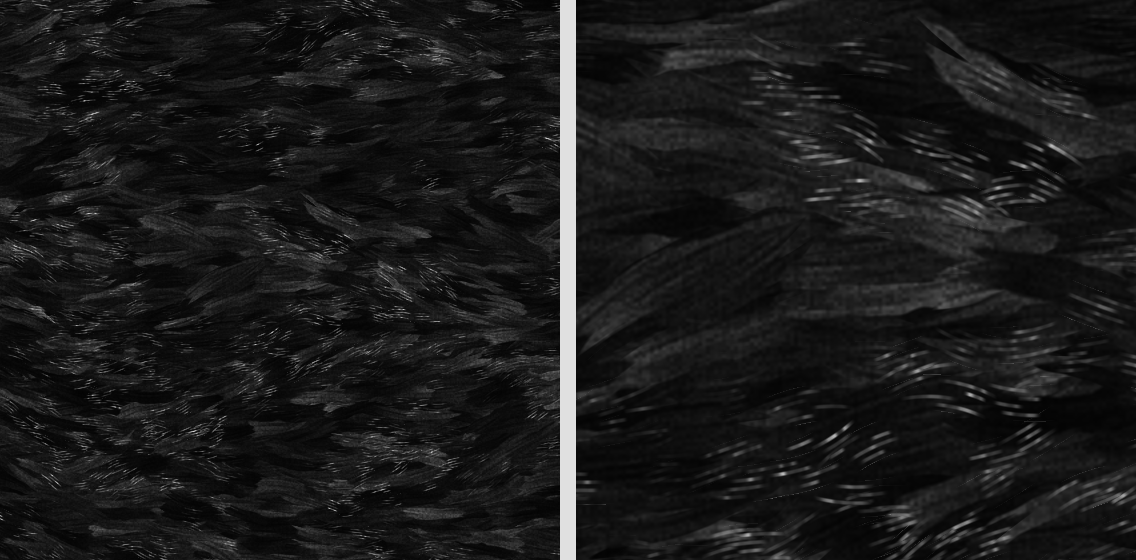
Left, the full canvas; right, a detail of the centre.
Reproduce this texture procedurally as a Shadertoy shader.

```glsl
const int STROKE_LAYERS = 7;
const int GLINT_LAYERS = 3;
const vec2 STROKE_CELL = vec2(0.12, 0.07);
const vec2 STROKE_LENGTH = vec2(0.045, 0.098);   // half length, min and max
const vec2 STROKE_WIDTH = vec2(0.008, 0.021);    // half width, min and max
const vec2 GLINT_CELL = vec2(0.075, 0.042);
const vec2 GLINT_SIZE = vec2(0.034, 0.011);
const float GLINT_SPACING = 0.0048;
const float GLINT_LEVEL = 0.62;
const float DARK_TONE = 0.03;
const float LIGHT_TONE = 0.18;
const float FLOW_SWING = 0.85;
const float ANGLE_JITTER = 0.5;
const vec2 BRISTLE_SCALE = vec2(22.0, 330.0);
const float GRAIN_SCALE = 420.0;

float hash(vec2 p) {
    return fract(sin(dot(p, vec2(127.1, 311.7))) * 43758.5453);
}

float noise(vec2 p) {
    vec2 cell = floor(p), f = fract(p);
    f = f * f * (3.0 - 2.0 * f);
    return mix(mix(hash(cell), hash(cell + vec2(1, 0)), f.x),
               mix(hash(cell + vec2(0, 1)), hash(cell + vec2(1, 1)), f.x), f.y);
}

vec2 rotate(vec2 p, float angle) {
    float c = cos(angle), s = sin(angle);
    return vec2(c * p.x + s * p.y, c * p.y - s * p.x);
}

float flowAngle(vec2 p) {
    return FLOW_SWING * (noise(p * vec2(6.0, 9.0) + 3.7) - 0.5);
}

float bristles(vec2 p, float seed) {
    vec2 q = p * BRISTLE_SCALE + seed * 57.0;
    return 0.65 * noise(q) + 0.35 * noise(q * vec2(0.8, 0.4) + 19.0);
}

// Tone and coverage of one dry brush stroke centred on the origin
vec2 brushStroke(vec2 p, vec2 seed) {
    float halfLength = mix(STROKE_LENGTH.x, STROKE_LENGTH.y, hash(seed + 1.3));
    float halfWidth = mix(STROKE_WIDTH.x, STROKE_WIDTH.y, hash(seed + 2.1));
    if (hash(seed + 3.9) < 0.5) p.x = -p.x;
    p.y += (hash(seed + 4.7) - 0.5) * 5.0 * p.x * p.x;
    vec2 q = p / vec2(halfLength, halfWidth);
    if (abs(q.x) > 1.0 || abs(q.y) > 1.0) return vec2(0.0);

    float variety = hash(seed + 5.3);
    p.y += 0.25 * (variety - 0.5) * p.x;
    float bristle = bristles(p, variety);
    float ragged = noise(vec2(p.y * 230.0, variety * 91.0));
    float ends = 1.0 - smoothstep(0.9, 1.0, abs(q.x) + 0.4 * ragged);
    float sides = 1.0 - smoothstep(0.8, 1.0, abs(q.y) + 0.35 * noise(vec2(p.x * 70.0, variety * 37.0)));
    float tail = smoothstep(-1.0, -0.1, q.x + 0.6 * (bristle - 0.5));

    float level = hash(seed + 6.1);
    float tone = mix(DARK_TONE, LIGHT_TONE, level * level);
    tone *= (0.35 + 1.3 * bristle) * (0.85 + 0.45 * smoothstep(-0.2, 0.8, q.x));
    return vec2(tone, ends * sides * mix(0.3, 1.0, tail));
}

// Cluster of fine, broken bright hairs
float glintCluster(vec2 p, vec2 seed) {
    p.y += (hash(seed + 1.7) - 0.5) * 14.0 * p.x * p.x;
    vec2 q = p / GLINT_SIZE;
    if (abs(q.x) > 1.0 || abs(q.y) > 1.0) return 0.0;
    float row = floor(p.y / GLINT_SPACING);
    vec2 rowSeed = seed + row * 0.37;
    float across = abs(fract(p.y / GLINT_SPACING) - 0.5);
    float line = 1.0 - smoothstep(0.08, 0.36, across);
    float centre = (hash(rowSeed + 2.9) - 0.5) * 0.9;
    float reach = mix(0.2, 0.55, hash(rowSeed + 4.3));
    float along = 1.0 - smoothstep(0.4 * reach, reach, abs(q.x - centre));
    float spark = noise(vec2(p.x * 260.0, row * 7.3) + seed);
    float strength = mix(0.3, 1.0, hash(rowSeed + 5.9));
    return line * along * strength * mix(0.25, 1.3, spark * spark);
}

void mainImage(out vec4 fragColor, in vec2 fragCoord) {
    vec2 uv = fragCoord / iResolution.y;

    // Streaked ground
    float tone = 0.07 * (0.35 + 1.3 * bristles(rotate(uv, 0.1), 0.4));

    // Overlapping strokes
    for (int layer = 0; layer < STROKE_LAYERS; layer++) {
        vec2 shift = float(layer) * vec2(0.371, 0.619);
        vec2 home = floor(uv / STROKE_CELL + shift);
        for (int k = 0; k < 9; k++) {
            vec2 cell = home + vec2(k % 3 - 1, k / 3 - 1);
            vec2 seed = cell + float(layer) * 17.3;
            vec2 centre = (cell - shift + vec2(hash(seed), hash(seed + 8.3))) * STROKE_CELL;
            float angle = flowAngle(centre) + ANGLE_JITTER * (hash(seed + 9.7) - 0.5);
            vec2 stroke = brushStroke(rotate(uv - centre, angle), seed);
            tone = mix(tone, stroke.x, stroke.y);
        }
    }

    // Broad light and shade, then fine grain
    tone *= mix(0.75, 1.3, noise(uv * vec2(5.0, 8.0) + 11.0));
    tone *= mix(0.7, 1.3, noise(uv * GRAIN_SCALE));

    // Glints gathered in clumps
    float glint = 0.0;
    for (int layer = 0; layer < GLINT_LAYERS; layer++) {
        vec2 shift = float(layer) * vec2(0.433, 0.287);
        vec2 home = floor(uv / GLINT_CELL + shift);
        for (int k = 0; k < 9; k++) {
            vec2 cell = home + vec2(k % 3 - 1, k / 3 - 1);
            vec2 seed = cell + 151.0 + float(layer) * 23.9;
            vec2 centre = (cell - shift + vec2(hash(seed), hash(seed + 8.3))) * GLINT_CELL;
            float clump = smoothstep(0.35, 0.75, noise(centre * vec2(8.0, 12.0) + 31.0) * 0.7 + hash(seed + 7.7) * 0.3);
            float angle = 1.2 * flowAngle(centre) + 0.7 * (hash(seed + 9.7) - 0.5);
            glint = max(glint, clump * glintCluster(rotate(uv - centre, angle), seed));
        }
    }
    tone += GLINT_LEVEL * glint;

    fragColor = vec4(vec3(tone), 1.0);
}
```
